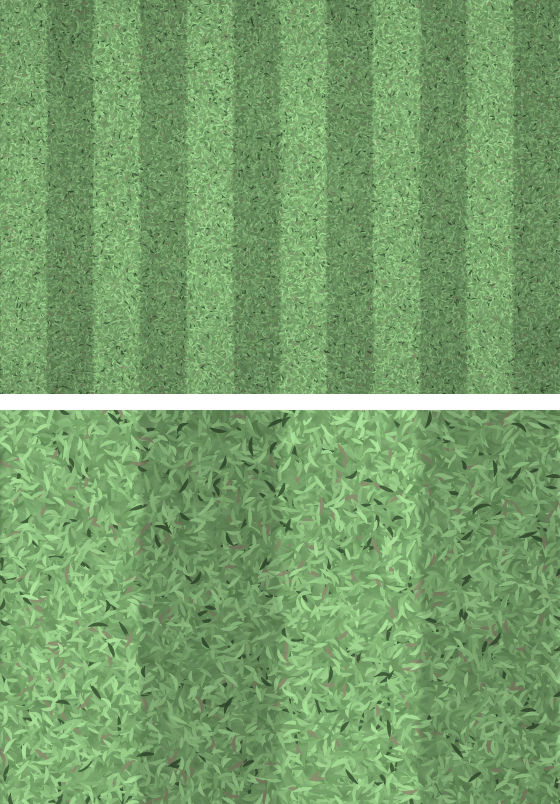
Top: the whole. Bottom: its middle third, enlarged.
This texture is drawn by a Shadertoy shader. Its source:

```glsl
// Mown lawn: twelve vertical stripes, alternately light and dark, over dense turf.
// The turf is stacked grids of short, bent, randomly turned blades; soft patches,
// brown and dark flecks, and a gentle darkening to the corners add wear.

vec3 hash3(vec2 p) {
    vec3 q = fract(p.xyx * vec3(0.1031, 0.1030, 0.0973));
    q += dot(q, q.yxz + 33.33);
    return fract((q.xxy + q.yzz) * q.zyx);
}

float valueNoise(vec2 p) {
    vec2 cell = floor(p), f = fract(p);
    f = f * f * (3.0 - 2.0 * f);
    float low = mix(hash3(cell).x, hash3(cell + vec2(1, 0)).x, f.x);
    float high = mix(hash3(cell + vec2(0, 1)).x, hash3(cell + vec2(1, 1)).x, f.x);
    return mix(low, high, f.y);
}

// Coverage of a tapered blade bent into an arc, centred on the origin
float blade(vec2 p, float angle, float halfLength, float bend, float pixel) {
    float c = cos(angle), s = sin(angle);
    p = vec2(c * p.x + s * p.y, c * p.y - s * p.x);
    float along = p.x / halfLength;
    float halfWidth = 0.13 * max(0.0, 1.0 - along * along);
    float side = abs(p.y + bend * (along * along - 0.4));
    return clamp(0.5 + (halfWidth - side) / pixel, 0.0, 1.0)
         * min(1.0, 2.0 * halfWidth / pixel);
}

vec3 turf(vec2 p) {
    const float density = 78.0;
    float pixel = density / iResolution.y;
    vec3 color = mix(vec3(0.35, 0.49, 0.31), vec3(0.48, 0.64, 0.43),
                     valueNoise(p * 150.0));

    for (int layer = 0; layer < 7; layer++) {
        float depth = float(layer) / 6.0;
        vec2 q = p * density + float(layer) * vec2(17.37, 41.71);
        for (int j = -1; j <= 1; j++)
        for (int i = -1; i <= 1; i++) {
            vec2 cell = floor(q) + vec2(i, j);
            vec2 id = cell + float(layer) * 131.0;
            vec3 place = hash3(id), look = hash3(id + 517.0);
            float cover = blade(q - cell - place.xy, place.z * 6.2832,
                                mix(0.4, 0.75, look.x), 0.5 * (look.y - 0.5), pixel);
            float tone = clamp(look.z * 0.85 + 0.25 * depth - 0.05, 0.0, 1.0);
            vec3 green = mix(vec3(0.34, 0.49, 0.30), vec3(0.61, 0.81, 0.55), tone);

            // A few withered and deeply shaded blades
            float rare = fract(look.x * 57.0 + place.y * 13.0);
            green = mix(green, vec3(0.49, 0.50, 0.39), step(0.96, rare));
            green = mix(green, vec3(0.21, 0.31, 0.19), step(rare, 0.035));
            color = mix(color, green, cover * 0.92);
        }
    }
    return color;
}

void mainImage(out vec4 fragColor, in vec2 fragCoord) {
    vec2 uv = fragCoord / iResolution.xy;
    vec2 p = fragCoord / iResolution.y;
    vec3 color = turf(p);

    // Six light and dark pairs, beginning with light; edges slightly ragged
    float ragged = (valueNoise(p * 110.0) - 0.5) * 0.03;
    float phase = fract(uv.x * 6.0 + ragged);
    float edge = 0.012 + 3.0 / iResolution.x;
    float dark = smoothstep(0.5 - edge, 0.5 + edge, phase)
               - smoothstep(1.0 - edge, 1.0 + edge, phase)
               + 1.0 - smoothstep(-edge, edge, phase);
    color *= mix(1.09, 0.90, dark);

    // Uneven growth and corner shading
    float patches = valueNoise(p * 7.0) + 0.6 * valueNoise(p * 24.0) - 0.8;
    color *= 1.0 + 0.06 * patches;
    vec2 fromCentre = uv - 0.5;
    color *= 1.03 - 0.25 * dot(fromCentre, fromCentre);

    fragColor = vec4(color, 1.0);
}
```
